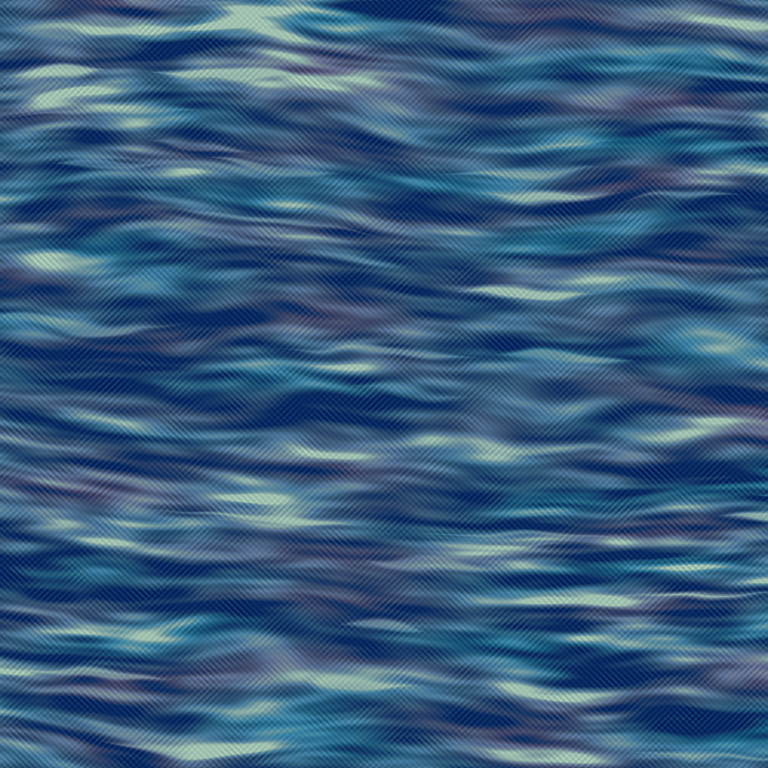
This texture is drawn by a WebGL 2 fragment shader. Its source:

```glsl
#version 300 es
precision highp float;

uniform vec2 u_resolution;
out vec4 fragColor;

#define TILT 0.05
#define WARP 0.05
#define TONE_BIAS -0.13
#define CREST_GRID vec2(5.0, 26.0)
#define CREST_CHANCE 0.27
#define CREST_SOFTNESS 0.11
#define WEAVE_FREQ 125.0
#define WEAVE_DEPTH 0.055
#define TINT_DEPTH 0.24

const float TAU = 6.28318;

float hash(vec2 p) {
    vec3 q = fract(p.xyx * vec3(0.1031, 0.1030, 0.0973));
    q += dot(q, q.yzx + 33.33);
    return fract((q.x + q.y) * q.z);
}

float cornerGradient(vec2 cell, vec2 offset) {
    float angle = TAU * hash(cell + 71.0);
    return dot(vec2(cos(angle), sin(angle)), offset);
}

// Gradient noise, scaled to a spread of about one
float noise(vec2 p) {
    vec2 i = floor(p), f = p - i;
    vec2 u = f * f * f * (f * (f * 6.0 - 15.0) + 10.0);
    vec2 e = vec2(1.0, 0.0);
    float low = mix(cornerGradient(i, f), cornerGradient(i + e, f - e), u.x);
    float high = mix(cornerGradient(i + e.yx, f - e.yx), cornerGradient(i + 1.0, f - 1.0), u.x);
    return mix(low, high, u.y) * 4.3;
}

// Drifting, gently bent coordinates for the water surface
vec2 bendSurface(vec2 p) {
    float bend = noise(p * vec2(2.4, 4.0) + 3.0) * 0.2
               + noise(p * vec2(6.5, 13.0) + 19.0) * 0.06;
    return vec2(p.x, p.y + TILT * p.x + WARP * bend);
}

// Layers of long, flat ripples
float rippleTone(vec2 p) {
    float tone = 0.30 * noise(p * vec2(1.8, 6.0) + 41.0);
    tone += 0.56 * noise(p * vec2(4.0, 25.0) + 7.0);
    tone += 0.62 * noise(p * vec2(7.0, 48.0) + 23.0);
    tone += 0.42 * noise(p * vec2(14.0, 88.0) + 57.0);
    return tone;
}

// Scattered pale lenses, thicker towards one end
float crestMask(vec2 p) {
    vec2 g = p * CREST_GRID + 30.0;
    g.y += 0.05 * noise(p * vec2(15.0, 40.0));
    vec2 home = floor(g);
    float mask = 0.0;
    for (int y = -1; y <= 1; y++) {
        for (int x = -1; x <= 1; x++) {
            vec2 cell = home + vec2(x, y);
            float clump = 0.13 * noise(cell * vec2(0.37, 0.19));
            float present = step(hash(cell), CREST_CHANCE + clump);
            vec2 jitter = vec2(hash(cell + 11.3), hash(cell + 27.1)) - 0.5;
            vec2 d = g - cell - 0.5 - 0.7 * jitter;
            float along = d.x / mix(0.25, 0.62, hash(cell + 43.7));
            float skew = hash(cell + 91.3) - 0.5;
            float thickness = mix(0.09, 0.25, hash(cell + 63.9));
            thickness *= (1.0 - along * along) * (1.0 + skew * clamp(along, -1.0, 1.0));
            float dist = abs(d.y + 0.2 * skew * along * along) - thickness;
            float lens = 1.0 - smoothstep(-CREST_SOFTNESS, CREST_SOFTNESS, dist);
            mask = max(mask, lens * present * mix(0.55, 1.0, hash(cell + 5.7)));
        }
    }
    return mask;
}

// Colour from deep blue to pale foam
vec3 waterColour(float tone) {
    const vec3 shades[6] = vec3[6](
        vec3(0.03, 0.16, 0.38), vec3(0.13, 0.26, 0.42), vec3(0.21, 0.35, 0.47),
        vec3(0.29, 0.46, 0.60), vec3(0.41, 0.55, 0.60), vec3(0.63, 0.76, 0.69));
    const float levels[6] = float[6](-1.65, -0.7, 0.06, 0.75, 1.4, 2.15);
    vec3 colour = shades[0];
    for (int i = 1; i < 6; i++) {
        float blend = clamp((tone - levels[i - 1]) / (levels[i] - levels[i - 1]), 0.0, 1.0);
        colour = mix(colour, shades[i], blend);
    }
    return colour;
}

// Fine crossed threads whose leading direction changes in patches
float weave(vec2 p) {
    float rising = sin(TAU * WEAVE_FREQ * (p.x - p.y));
    float falling = sin(TAU * WEAVE_FREQ * (p.x + p.y));
    float lead = smoothstep(-1.2, 1.2, noise(p * vec2(11.0, 19.0) + 83.0));
    float strength = 1.0 + 0.3 * noise(p * vec2(24.0, 40.0) + 13.0);
    return strength * mix(rising, falling, mix(0.15, 0.85, lead));
}

void main() {
    vec2 p = gl_FragCoord.xy / u_resolution.y;
    vec2 surface = bendSurface(p);

    // Ripples, calmer in some regions, with crests on top
    float calm = clamp(1.0 + 0.2 * noise(p * 2.3 + 67.0), 0.7, 1.35);
    float tone = rippleTone(surface) * calm + TONE_BIAS;
    tone = mix(tone, 2.2, crestMask(surface));
    vec3 colour = waterColour(tone);

    // Teal and grey patches in the middle tones
    float tint = noise(surface * vec2(3.5, 18.0) + 101.0);
    float middle = 1.0 - smoothstep(0.6, 1.7, abs(tone - 0.3));
    colour += TINT_DEPTH * middle * tint * vec3(-0.16, 0.08, 0.08);

    // Threads fade out where pixels are too coarse to hold them
    float fade = 1.0 - smoothstep(0.3, 0.5, WEAVE_FREQ / u_resolution.y);
    colour += WEAVE_DEPTH * fade * weave(p);

    fragColor = vec4(clamp(colour, 0.0, 1.0), 1.0);
}
```
